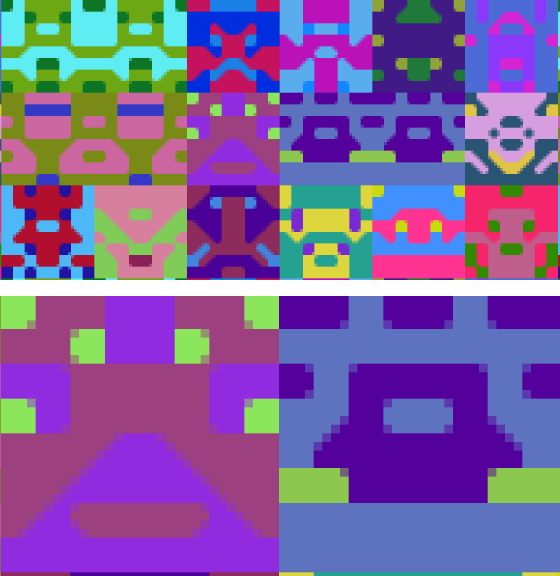
Top, the full canvas; bottom, a detail of the centre.
Give the GLSL for this pattern, as a WebGL 2 fragment shader.

```glsl
#version 300 es
precision highp float;
// A six by three sheet of mirrored eight by eight block figures, three colours each.
// Hashes choose each figure's cells; stair steps become diagonals and corners are
// clipped on a grid of quarter cells, with half tones along the cuts.

uniform vec2 u_resolution;
out vec4 fragColor;

const vec3 GROUND[15] = vec3[15](
  vec3(.37, .93, .95), vec3(.0, .18, .87), vec3(.35, .68, .93),
  vec3(.25, .10, .52), vec3(.30, .42, .84), vec3(.80, .40, .63),
  vec3(.61, .25, .50), vec3(.37, .45, .75), vec3(.16, .33, .45),
  vec3(.30, .72, .97), vec3(.84, .50, .62), vec3(.29, .0, .59),
  vec3(.87, .84, .24), vec3(1., .20, .57), vec3(.96, .14, .42));

const vec3 BODY[15] = vec3[15](
  vec3(.42, .66, .08), vec3(.77, .07, .36), vec3(.73, .07, .72),
  vec3(.13, .47, .23), vec3(.55, .22, .98), vec3(.48, .54, .09),
  vec3(.57, .17, .88), vec3(.33, .0, .61), vec3(.84, .62, .87),
  vec3(.70, .06, .18), vec3(.50, .80, .35), vec3(.55, .17, .36),
  vec3(.14, .63, .57), vec3(.25, .57, 1.), vec3(.75, .37, .55));

const vec3 ACCENT[15] = vec3[15](
  vec3(.05, .46, .15), vec3(.10, .50, .90), vec3(.07, .53, 1.),
  vec3(.57, .64, .22), vec3(.83, .14, .83), vec3(.20, .22, .78),
  vec3(.55, .90, .36), vec3(.55, .78, .31), vec3(.88, .77, .27),
  vec3(.13, .07, .63), vec3(.54, .12, .34), vec3(.26, .52, .87),
  vec3(.47, .16, .83), vec3(.78, .86, .05), vec3(.20, .54, .0));

float hash(vec3 p) {
  p = fract(p * .1031);
  p += dot(p, p.zyx + 31.32);
  return fract((p.x + p.y) * p.z);
}

// Kind of a cell: 0 ground, 1 body, 2 accent; mirrored left to right
int cellKind(ivec2 cell, int figure) {
  cell = clamp(cell, 0, 7);
  vec2 p = vec2(min(cell.x, 7 - cell.x), cell.y);
  float seed = float(figure) * 7.3 + 3.;
  if (hash(vec3(p + 41., seed)) < .1) return 2;
  float fine = hash(vec3(p + 5., seed));
  float coarse = hash(vec3(floor(p * .5) + 23., seed));
  return fine * .9 + coarse > .98 ? 1 : 0;
}

vec3 inkColor(int kind, int figure) {
  return kind == 0 ? GROUND[figure] : kind == 1 ? BODY[figure] : ACCENT[figure];
}

// Number of the figure in a tile; three figures fill two tiles side by side
int figureAt(vec2 tile) {
  int col = int(mod(tile.x + .5, 6.));
  int row = int(mod(tile.y + .5, 3.));
  if (row < 2 && col == 0) col = 1;
  if (row == 1 && col == 3) col = 4;
  int id = row * 6 + col;
  return id - 1 - int(id > 6) - int(id > 9);
}

vec3 sheet(vec2 p) {
  vec2 tile = floor(p);
  int figure = figureAt(tile);
  vec2 grid = (p - tile) * 8.;
  ivec2 cell = ivec2(grid);

  // Quarter-cell block and the cell corner nearest to it
  vec2 block = (floor(fract(grid) * 4.) + .5) / 4. - .5;
  ivec2 side = ivec2(sign(block));
  ivec2 sx = ivec2(side.x, 0), sy = ivec2(0, side.y);
  int self = cellKind(cell, figure);
  int across = cellKind(cell + sx, figure);
  int along = cellKind(cell + sy, figure);
  vec3 color = inkColor(self, figure);
  if (across != along || across == self) return color;

  // Keep the higher kind joined where cells touch only at a corner
  if (cellKind(cell + side, figure) == self && self > across) return color;

  // Long cut on stair steps, small clip on square corners
  bool stair = cellKind(cell + sx - sy, figure) == self
            || cellKind(cell + sy - sx, figure) == self;
  float leg = stair ? .5 : .25;
  float fromCorner = 1. - abs(block.x) - abs(block.y);
  float cut = clamp((leg - fromCorner) * 4. + .5, 0., 1.);
  return mix(color, inkColor(across, figure), cut);
}

void main() {
  // Average nine samples for smooth edges
  vec3 sum = vec3(0.);
  for (int i = 0; i < 9; i++) {
    vec2 offset = (vec2(i % 3, i / 3) - 1.) / 3.;
    vec2 p = (gl_FragCoord.xy + offset) / u_resolution.y;
    sum += sheet(vec2(p.x - .0052, 1. - p.y) / .3312);
  }
  fragColor = vec4(sum / 9., 1.);
}
```
